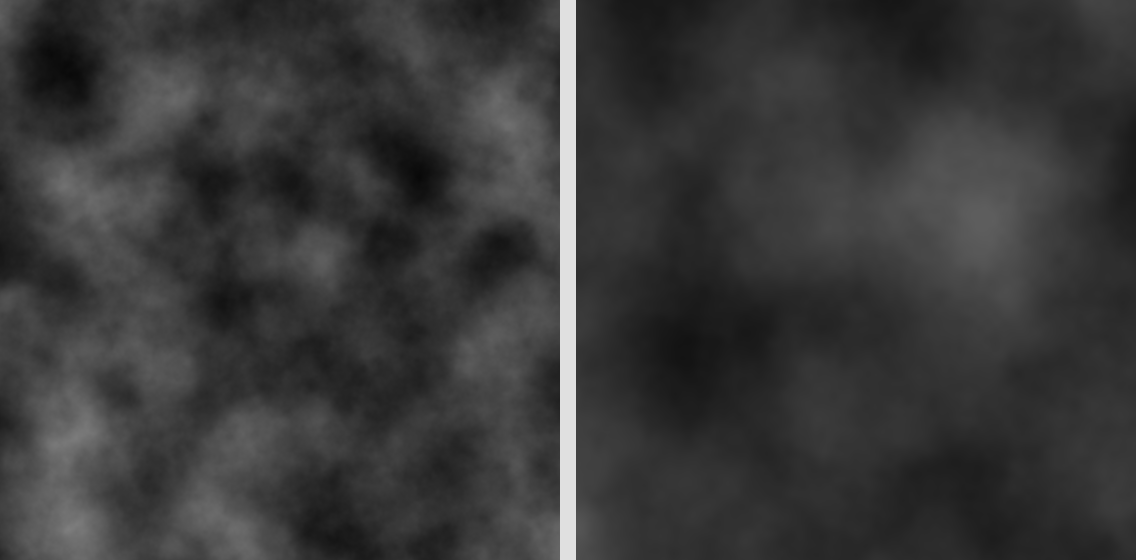
Left, the full canvas; right, a detail of the centre.
Give the GLSL for this texture, as a Shadertoy shader.

```glsl
const float CELLS = 6.3;          // coarse cloud cells across the canvas
const int OCTAVES = 6;
const float GAIN = 0.5;           // amplitude ratio between octaves
const float LACUNARITY = 2.0;     // frequency ratio between octaves
const float TURN = 0.64;          // rotation between octaves, radians
const float BRIGHTNESS = 0.6;
const float CONTRAST = 1.28;      // exponent, deepens the shadows
const vec2 OFFSET = vec2(17.3, 41.7);

float hash(vec2 cell) {
    uvec2 q = uvec2(ivec2(cell)) * uvec2(1597u, 3571u);
    uint n = (q.x ^ q.y) * 74729u + q.x;
    n = (n ^ (n >> 15)) * 48271u;
    n = (n ^ (n >> 13)) * 69621u;
    n ^= n >> 16;
    return float(n & 65535u) / 65535.0;
}

float valueNoise(vec2 p) {
    vec2 cell = floor(p);
    vec2 f = fract(p);
    vec2 w = f * f * (3.0 - 2.0 * f);
    float bottom = mix(hash(cell), hash(cell + vec2(1, 0)), w.x);
    float top = mix(hash(cell + vec2(0, 1)), hash(cell + vec2(1, 1)), w.x);
    return mix(bottom, top, w.y);
}

// Fractal sum, normalised to 0..1
float clouds(vec2 p) {
    mat2 step = LACUNARITY * mat2(cos(TURN), sin(TURN), -sin(TURN), cos(TURN));
    float sum = 0.0, total = 0.0, amplitude = 1.0;
    for (int i = 0; i < OCTAVES; i++) {
        sum += amplitude * valueNoise(p);
        total += amplitude;
        amplitude *= GAIN;
        p = step * p + OFFSET;
    }
    return sum / total;
}

void mainImage(out vec4 fragColor, in vec2 fragCoord) {
    vec2 uv = fragCoord / iResolution.y;
    float density = clouds(uv * CELLS + OFFSET);
    float grey = BRIGHTNESS * pow(density, CONTRAST);
    fragColor = vec4(vec3(grey), 1.0);
}
```
